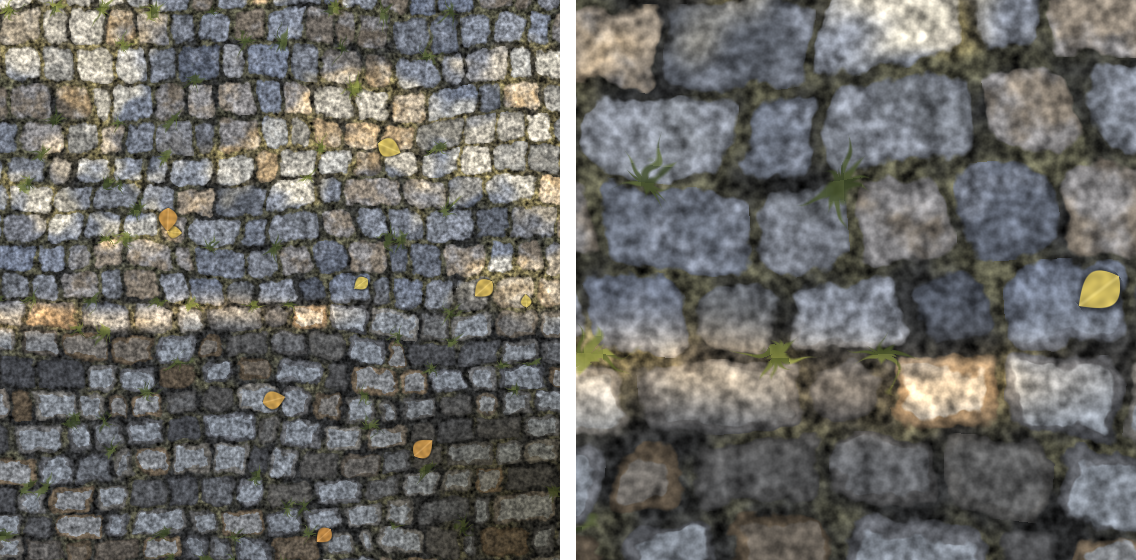
Left, the full canvas; right, a detail of the centre.
This texture is drawn by a Shadertoy shader. Its source:

```glsl
#define ROWS 18.5
#define STONE_ASPECT 1.24
#define JOINT_WIDTH 0.045
#define EDGE_ROUGHNESS 0.16
#define SUN_THRESHOLD -0.01
#define TUFT_CHANCE 0.2
#define LEAF_COUNT 9
#define BLUE_STONE vec3(0.43, 0.455, 0.50)
#define GREY_STONE vec3(0.52, 0.525, 0.52)
#define TAN_STONE vec3(0.54, 0.49, 0.42)
#define SOIL vec3(0.175, 0.175, 0.17)
#define MOSS vec3(0.33, 0.32, 0.245)

const float TAU = 6.2831853;

float hash(vec2 p) {
    vec3 q = fract(p.xyx * vec3(0.1031, 0.1030, 0.0973));
    q += dot(q, q.yzx + 33.33);
    return fract((q.x + q.y) * q.z);
}

mat2 rotation(float a) { return mat2(cos(a), sin(a), -sin(a), cos(a)); }

float cornerSlope(vec2 cell, vec2 offset) {
    float a = TAU * hash(cell + 57.0);
    return dot(vec2(cos(a), sin(a)), offset);
}

float gradientNoise(vec2 p) {
    vec2 i = floor(p), f = fract(p), e = vec2(1.0, 0.0);
    vec2 u = f * f * f * (f * (f * 6.0 - 15.0) + 10.0);
    float low = mix(cornerSlope(i, f), cornerSlope(i + e, f - e), u.x);
    float high = mix(cornerSlope(i + e.yx, f - e.yx), cornerSlope(i + 1.0, f - 1.0), u.x);
    return mix(low, high, u.y);
}

float fbm(vec2 p) {
    float sum = 0.0, amplitude = 0.6;
    for (int i = 0; i < 4; i++) {
        sum += amplitude * gradientNoise(p);
        p = rotation(0.6) * p * 2.03 + 11.7;
        amplitude *= 0.52;
    }
    return sum;
}

// Jittered joint between neighbours in a row
float jointAt(float i, float row) { return i + 0.5 * (hash(vec2(i, row)) - 0.5); }

// Signed distance to the nearest stone, in row heights; also returns its id
float stoneDistance(vec2 g, out vec2 id) {
    float row = floor(g.y);
    float width = STONE_ASPECT * mix(0.85, 1.15, hash(vec2(row, 3.0)));
    float x = g.x / width + 7.0 * hash(vec2(row, 8.0));
    float i = floor(x);
    if (x < jointAt(i, row)) i -= 1.0;
    else if (x >= jointAt(i + 1.0, row)) i += 1.0;
    float left = jointAt(i, row), right = jointAt(i + 1.0, row);
    id = vec2(i, row);
    float size = hash(id + 21.0), tilt = hash(id + 34.0) - 0.5;
    vec2 local = vec2((x - 0.5 * (left + right)) * width, g.y - row - 0.5);
    vec2 halfSize = vec2(0.5 * (right - left) * width, 0.5) - JOINT_WIDTH - 0.07 * size * size;
    local = rotation(0.16 * tilt) * local;
    local.x += 0.25 * tilt * local.y;
    local += EDGE_ROUGHNESS * vec2(gradientNoise(g * 1.9), gradientNoise(g * 1.9 + 40.0));
    float radius = 0.13 + 0.12 * hash(id + 5.0);
    vec2 q = abs(local) - halfSize + radius;
    float d = length(max(q, 0.0)) + min(max(q.x, q.y), 0.0) - radius;
    return d + 0.07 * gradientNoise(g * 5.0) + 0.04 * gradientNoise(g * 11.0);
}

// Star of pointed blades, rooted along the row joints
float grassMask(vec2 g, float soft) {
    float mask = 0.0;
    vec2 cell = floor(g + vec2(0.0, 0.5));
    for (int k = 0; k < 9; k++) {
        vec2 c = cell + vec2(k % 3 - 1, k / 3 - 1);
        if (hash(c + 91.0) > TUFT_CHANCE) continue;
        vec2 v = g - c - vec2(hash(c + 13.0), 0.0);
        float turn = (atan(v.y, v.x) / TAU + 0.5) * 9.0;
        float blade = mod(floor(turn), 9.0);
        float reach = mix(0.1, 0.45, hash(c + blade * 7.3));
        float r = length(v);
        float across = abs(sin((fract(turn) - 0.5) * TAU / 9.0)) * r;
        float thickness = 0.07 * (1.0 - r / reach);
        mask = max(mask, smoothstep(soft, -soft, across - thickness));
    }
    return mask;
}

// Pointed fallen leaves with a pale midrib
vec3 addLeaves(vec3 col, vec2 p, float soft) {
    for (int k = 0; k < LEAF_COUNT; k++) {
        vec2 seed = vec2(k, 17);
        float size = mix(0.008, 0.023, hash(seed + 1.0));
        vec2 v = p - vec2(hash(seed + 2.0), hash(seed + 3.0) * 0.8);
        v = rotation(TAU * hash(seed + 4.0)) * v / size;
        float shape = abs(v.y) - 0.75 * (1.0 - v.x * v.x) * (1.0 - 0.35 * v.x);
        float edge = soft / size;
        vec3 leaf = mix(vec3(0.76, 0.54, 0.28), vec3(0.84, 0.77, 0.40), hash(seed + 5.0));
        leaf *= 0.95 + 0.3 * gradientNoise(v * 2.0 + seed);
        leaf += 0.08 * smoothstep(0.12, 0.0, abs(v.y));
        float inside = step(abs(v.x), 1.0);
        col *= 1.0 - 0.4 * inside * smoothstep(0.35, 0.0, shape);
        col = mix(col, leaf, inside * smoothstep(edge, -edge, shape));
    }
    return col;
}

void mainImage(out vec4 fragColor, in vec2 fragCoord) {
    vec2 p = fragCoord / iResolution.y;
    float pixel = 1.0 / iResolution.y;
    vec2 warped = p + 0.028 * vec2(gradientNoise(p * 4.0 + 9.0), 1.5 * gradientNoise(p * 3.5));
    vec2 g = ROWS * vec2(warped.x, warped.y * (1.1 - 0.1 * warped.y));
    float soft = max(ROWS * pixel, 0.025);
    vec2 id;
    float d = stoneDistance(g, id);
    float grain = fbm(p * 80.0) + 0.45 * gradientNoise(p * 175.0);
    float stain = fbm(p * 24.0 + 5.0);

    // Dappled sun above, a warm strip of light, wet ground below
    float wet = smoothstep(0.5, 0.4, p.y + 0.08 * gradientNoise(p * 5.0));
    float sun = smoothstep(0.0, 0.13, fbm(p * vec2(3.6, 4.6) + 3.0) - SUN_THRESHOLD) * (1.0 - wet);
    float strip = (p.y - 0.432 - 0.05 * gradientNoise(p * 4.0)) / 0.022;
    float glow = exp(-strip * strip) * smoothstep(0.72, 0.5, p.x);
    float gloom = smoothstep(0.55, 0.95, p.x) * smoothstep(0.36, 0.15, p.y);

    // Stone faces: tint, worn patches, grit and rounded rims
    float tint = hash(id + 2.0), tone = hash(id + 77.0);
    vec3 stone = mix(BLUE_STONE, GREY_STONE, tint);
    stone = mix(stone, TAN_STONE, smoothstep(0.66, 0.85, hash(id + 46.0)));
    stone *= mix(0.8, 1.18, tone);
    float worn = smoothstep(-0.12, 0.25, stain + 0.4 * (tint - 0.5));
    stone = mix(stone, vec3(0.65, 0.66, 0.68), 0.5 * worn * (1.0 - wet));
    float film = smoothstep(0.1, 0.15, -d + 0.3 * stain) * smoothstep(0.05, 0.4, tone);
    vec3 wetStone = mix(stone * vec3(0.84, 0.8, 0.74), vec3(0.59, 0.61, 0.62), 0.75 * film);
    stone = mix(stone, wetStone, wet);
    stone *= (1.0 + 0.85 * grain) * mix(0.75, 1.0, smoothstep(0.0, 0.09, -d));

    // Joints: dark soil, moss and crumbs
    float mossy = smoothstep(-0.2, 0.3, fbm(p * 14.0 + 30.0) + 0.1 - 0.15 * wet);
    vec3 joint = mix(SOIL, MOSS, mossy) * (1.0 + 1.6 * grain);
    vec3 col = mix(joint, stone, smoothstep(soft, -soft, d));

    // Grass, then light over the ground
    vec3 grass = mix(vec3(0.22, 0.27, 0.13), vec3(0.43, 0.48, 0.25), hash(floor(g * 5.0)));
    col = mix(col, grass, 0.8 * grassMask(g + 0.25 * gradientNoise(g * 3.0), soft));
    col *= mix(vec3(0.90, 0.92, 0.97), vec3(1.4, 1.33, 1.2), sun);
    col *= 1.0 + glow * vec3(0.85, 0.65, 0.38);
    col *= mix(vec3(1.0), vec3(0.76, 0.72, 0.62), gloom);
    col = addLeaves(col, p, pixel);
    fragColor = vec4(clamp(col, 0.0, 1.0), 1.0);
}
```
